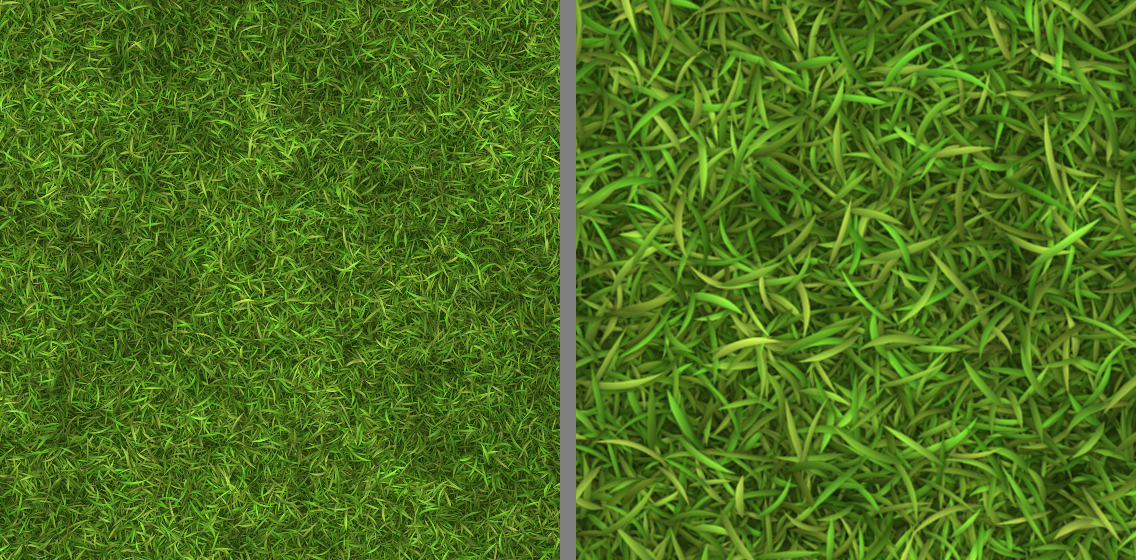
Left: the whole. Right: its middle third, enlarged.
A three.js fragment shader for this texture:

```glsl
// Dense lawn seen from above: curved grass blades layered from dark undergrowth to bright tips.
varying vec2 vUv;

const int LAYERS = 21;
const float CELLS_DEEP = 56.0;        // blade cells across the canvas, lowest layer
const float CELLS_TOP = 29.0;         // blade cells across the canvas, top layer
const float HALF_WIDTH_DEEP = 0.0012;
const float HALF_WIDTH_TOP = 0.0019;
const float EDGE_SOFTNESS = 0.0014;
const float SHADOW_REACH = 0.0042;
const float SHADOW_STRENGTH = 0.28;
const float TONE_DEEP = 0.34;
const float TONE_TOP = 0.72;
const float TONE_SPREAD = 0.46;
const float TAU = 6.28319;

const vec3 SOIL = vec3(0.17, 0.27, 0.05);
const vec3 DARK_GREEN = vec3(0.08, 0.14, 0.02);
const vec3 MID_GREEN = vec3(0.25, 0.39, 0.075);
const vec3 BRIGHT_GREEN = vec3(0.54, 0.77, 0.23);
const vec3 FRESH_TINT = vec3(0.80, 1.03, 0.78);
const vec3 OLIVE_TINT = vec3(1.20, 0.97, 1.18);

vec4 hash4(vec2 p) {
  vec4 q = fract(p.xyxy * vec4(0.1031, 0.1030, 0.0973, 0.1099));
  q += dot(q, q.wzxy + 33.33);
  return fract((q.xxyz + q.yzzw) * q.zywx);
}

float valueNoise(vec2 p) {
  vec2 i = floor(p);
  vec2 f = fract(p);
  f = f * f * (3.0 - 2.0 * f);
  float low = mix(hash4(i).x, hash4(i + vec2(1.0, 0.0)).x, f.x);
  float high = mix(hash4(i + vec2(0.0, 1.0)).x, hash4(i + 1.0).x, f.x);
  return mix(low, high, f.y);
}

mat2 rotation(float angle) {
  float c = cos(angle);
  float s = sin(angle);
  return mat2(c, -s, s, c);
}

vec3 grassColor(float tone) {
  vec3 lower = mix(DARK_GREEN, MID_GREEN, clamp(tone / 0.45, 0.0, 1.0));
  return mix(lower, BRIGHT_GREEN, clamp((tone - 0.45) / 0.55, 0.0, 1.0));
}

// Paints one blade over the colour; offset is measured in cells from its middle.
vec3 paintBlade(vec3 color, vec2 offset, vec4 shape, vec4 look, float cells, float depth) {
  vec2 q = rotation(shape.z * TAU) * offset;
  float halfLength = mix(0.45, 0.92, shape.w);
  float along = q.x / halfLength;
  if (abs(along) > 1.0) return color;

  // Parabolic spine with a pointed tip
  float bend = (look.x - 0.5) * 0.75 * halfLength;
  float slope = 2.0 * bend * along / halfLength;
  float side = (q.y - bend * (along * along - 0.4)) / sqrt(1.0 + slope * slope) / cells;
  float taper = (1.0 - smoothstep(0.1, 1.0, along)) * smoothstep(-1.0, -0.5, along);
  float halfWidth = mix(HALF_WIDTH_DEEP, HALF_WIDTH_TOP, depth) * mix(0.7, 1.3, look.y);
  float distanceToSpine = abs(side);

  // Soft shade cast on the blades below
  float shadow = 1.0 - smoothstep(0.0, SHADOW_REACH, distanceToSpine);
  color *= 1.0 - SHADOW_STRENGTH * shadow * taper;

  // Blade body, lit on one side and toward the tip
  float cover = clamp((halfWidth * taper - distanceToSpine) / EDGE_SOFTNESS + 0.5, 0.0, 1.0);
  cover *= smoothstep(0.0, 0.3, taper);
  float tone = mix(TONE_DEEP, TONE_TOP, depth) + (look.z - 0.5) * TONE_SPREAD;
  float light = mix(0.72, 1.1, smoothstep(-1.0, 0.3, along));
  light *= 1.0 + 0.16 * clamp(side / halfWidth, -1.0, 1.0);
  vec3 blade = grassColor(tone) * mix(FRESH_TINT, OLIVE_TINT, look.w) * light;
  return mix(color, blade, cover);
}

void main() {
  // Undergrowth with fine speckle
  vec3 color = SOIL * mix(0.7, 1.4, valueNoise(vUv * 190.0));

  // Blade layers, each on its own turned grid
  for (int layer = 0; layer < LAYERS; layer++) {
    float index = float(layer);
    float depth = index / float(LAYERS - 1);
    float cells = mix(CELLS_DEEP, CELLS_TOP, depth);
    vec2 p = rotation(index * 1.7) * vUv * cells + index * vec2(17.3, 29.7) + 100.0;
    vec2 home = floor(p);
    for (int y = -1; y <= 1; y++) {
      for (int x = -1; x <= 1; x++) {
        vec2 cell = home + vec2(float(x), float(y));
        vec4 shape = hash4(cell + index * 7.0);
        vec4 look = hash4(cell + index * 13.0 + 57.0);
        color = paintBlade(color, p - cell - shape.xy, shape, look, cells, depth);
      }
    }
  }

  // Clumps and shaded hollows
  float clumps = valueNoise(vUv * 7.0 + 3.0) - 0.5;
  float hollows = valueNoise(vUv * 24.0 + 11.0) - 0.5;
  color *= 1.03 + 0.18 * clumps + 0.34 * hollows;

  gl_FragColor = vec4(clamp(color, 0.0, 1.0), 1.0);
}
```
